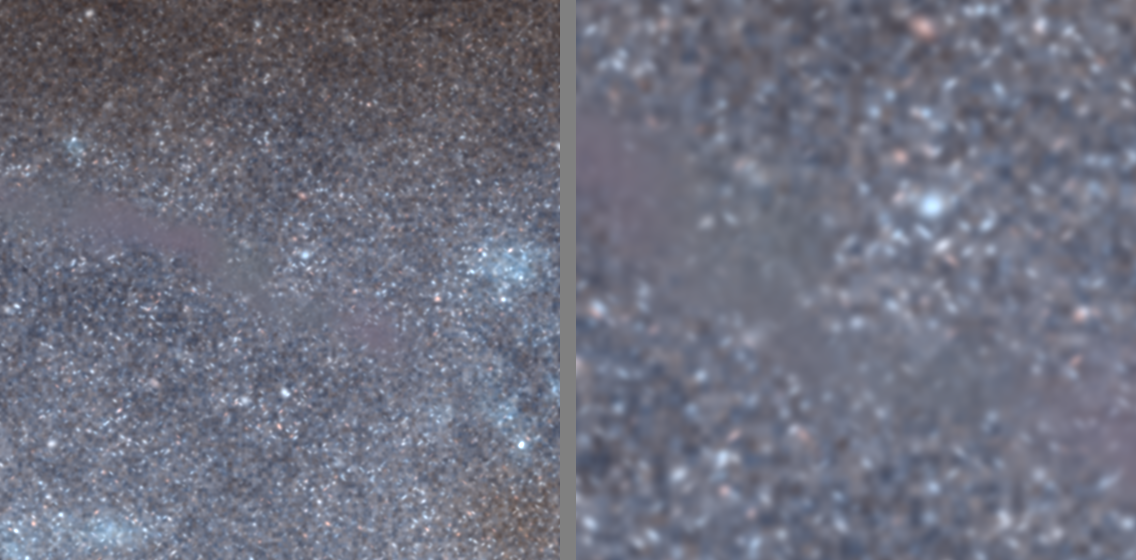
Left, the full canvas; right, a detail of the centre.
A Shadertoy shader for this texture:

```glsl
#define DUSK_BROWN vec3(0.315, 0.28, 0.285)
#define HAZE_BLUE vec3(0.415, 0.428, 0.492)
#define LANE_MAUVE vec3(0.445, 0.435, 0.495)
#define EARTH_BROWN vec3(0.43, 0.39, 0.385)
#define CLUSTER_BLUE vec3(0.10, 0.19, 0.23)
#define COOL_STAR vec3(0.72, 0.95, 1.08)
#define WARM_STAR vec3(1.05, 0.66, 0.50)
#define GRAIN_CELLS 112.0
#define GRAIN_CONTRAST 0.21

vec3 hash3(vec2 p) {
    vec3 q = fract(p.xyx * vec3(0.1031, 0.1030, 0.0973));
    q += dot(q, q.yxz + 33.33);
    return fract((q.xxy + q.yzz) * q.zyx);
}

// Smooth noise with an independent value in each channel
vec3 noise3(vec2 p) {
    vec2 cell = floor(p);
    vec2 f = fract(p);
    f = f * f * (3.0 - 2.0 * f);
    vec3 low = mix(hash3(cell), hash3(cell + vec2(1, 0)), f.x);
    vec3 high = mix(hash3(cell + vec2(0, 1)), hash3(cell + vec2(1, 1)), f.x);
    return mix(low, high, f.y);
}

float fbm(vec2 p) {
    float sum = 0.0;
    float weight = 0.5;
    for (int i = 0; i < 4; i++) {
        sum += weight * noise3(p).x;
        p = mat2(1.6, 1.2, -1.2, 1.6) * p + 7.3;
        weight *= 0.5;
    }
    return sum;
}

// Soft tinted points; a higher rarity leaves fewer bright ones
vec3 starLayer(vec2 uv, float cells, float radius, float rarity) {
    vec2 p = uv * cells + cells * 0.37;
    vec2 home = floor(p);
    vec3 light = vec3(0.0);
    for (int y = -1; y <= 1; y++) {
        for (int x = -1; x <= 1; x++) {
            vec2 cell = home + vec2(x, y);
            vec3 place = hash3(cell + cells);
            vec3 kind = hash3(cell + cells + 91.7);
            vec2 d = p - cell - place.xy;
            d.x += d.y * (kind.y - 0.5);
            float glow = exp(-dot(d, d) / (radius * radius));
            vec3 tint = mix(COOL_STAR, vec3(0.98), kind.z * 0.8);
            tint = mix(tint, WARM_STAR, smoothstep(0.80, 0.94, kind.x));
            light += tint * glow * pow(place.z, rarity);
        }
    }
    return light;
}

// Blue star clouds: centre and half-size of each
float clusterDensity(vec2 uv, float ragged) {
    vec4 clouds[7] = vec4[7](
        vec4(0.93, 0.51, 0.09, 0.06), vec4(0.85, 0.27, 0.06, 0.03),
        vec4(0.96, 0.32, 0.10, 0.09), vec4(0.93, 0.20, 0.04, 0.025),
        vec4(0.125, 0.737, 0.025, 0.022), vec4(0.00, 0.02, 0.05, 0.04),
        vec4(0.17, 0.05, 0.08, 0.03));
    float density = 0.0;
    for (int i = 0; i < 7; i++) {
        vec2 d = (uv - clouds[i].xy) / clouds[i].zw;
        density += exp(-dot(d, d));
    }
    return min(density, 1.0) * smoothstep(0.20, 0.65, ragged);
}

void mainImage(out vec4 fragColor, in vec2 fragCoord) {
    vec2 uv = fragCoord / iResolution.xy;
    float broad = fbm(uv * 4.0 + 3.0);
    float ragged = fbm(uv * 17.0 + 11.0);

    // Broad haze, brown towards the top and the lower right corner
    float dusk = smoothstep(0.50, 1.0, uv.y + 0.22 * (broad - 0.47));
    vec3 color = mix(HAZE_BLUE, DUSK_BROWN, dusk);
    color += (broad - 0.47) * 0.12 + (ragged - 0.47) * 0.10;
    color += vec3(0.05, 0.055, 0.055) * smoothstep(0.42, 0.0, uv.y);
    vec2 corner = (uv - vec2(0.93, 0.07)) / vec2(0.14, 0.10);
    color = mix(color, EARTH_BROWN, 0.8 * exp(-dot(corner, corner)));
    vec2 hollow = (uv - vec2(0.10, 0.46)) / vec2(0.20, 0.09);
    color -= 0.055 * exp(-dot(hollow, hollow));
    float cluster = clusterDensity(uv, ragged);
    color += CLUSTER_BLUE * cluster;

    // Ragged dust lane descending to the right, fading in and out
    float offset = uv.y - (0.675 - 0.375 * uv.x) + 0.16 * (broad - 0.47);
    offset += 0.12 * (ragged - 0.47);
    float lane = exp(-offset * offset / 0.0024);
    lane *= 1.0 - smoothstep(0.66, 0.80, uv.x);
    lane *= 0.65 + 0.35 * smoothstep(0.3, 0.6, noise3(uv * 7.0 + 5.0).y);
    vec3 laneColor = LANE_MAUVE + (noise3(uv * 9.0) - 0.5) * vec3(0.09, 0.05, 0.06);
    color = mix(color, laneColor, 0.75 * lane);

    // Fine mottled grain, mostly shared between the channels
    vec3 grain = noise3(uv * GRAIN_CELLS) + 0.5 * noise3(uv * GRAIN_CELLS * 1.5 + 40.0) - 0.75;
    grain = mix(vec3(grain.y), vec3(grain.x, 0.5 * (grain.x + grain.z), grain.z), 0.30);
    float clear = 1.0 - 0.88 * lane;
    float vivid = mix(1.0, 0.50, dusk) * clear;
    color += GRAIN_CONTRAST * grain * mix(1.0, 0.75, dusk) * clear;

    // Faint, medium and rare bright stars, thinned in ragged patches
    float crowd = mix(0.6, 1.3, smoothstep(0.3, 0.65, ragged));
    color += starLayer(uv, 98.0, 0.36, 3.5) * 0.26 * vivid * crowd;
    color += starLayer(uv, 60.0, 0.26, 7.0) * (0.36 + 0.4 * cluster) * vivid * crowd;
    color += starLayer(uv, 70.0, 0.38, 2.5) * 0.45 * cluster * clear;
    color += starLayer(uv, 13.0, 0.10, 10.0) * 0.60 * clear;

    fragColor = vec4(clamp(color, 0.0, 1.0), 1.0);
}
```
